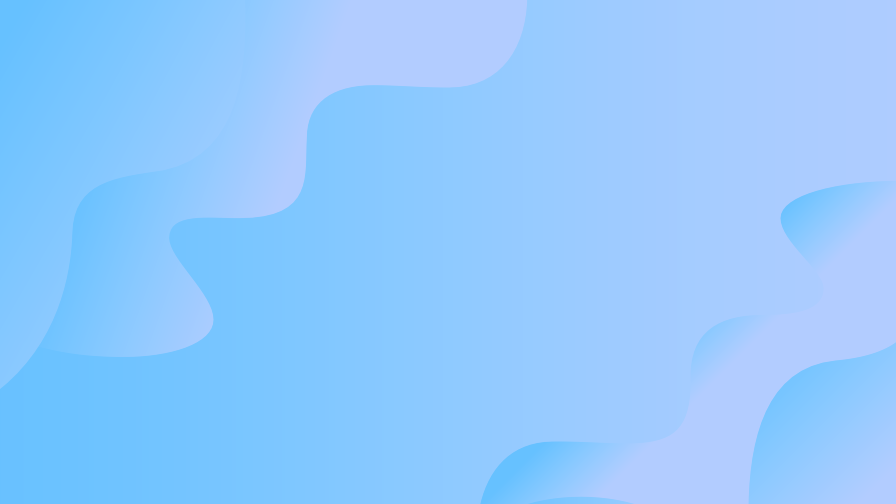
Reproduce this background procedurally as a Shadertoy shader.

```glsl
// Sky blue to pale lilac, slightly greener midway
vec3 ramp(float t) {
    t = clamp(t, 0.0, 1.0);
    return mix(vec3(0.40, 0.755, 1.0), vec3(0.70, 0.80, 1.0), t)
         + vec3(0.0, 0.012 * sin(3.1416 * t), 0.0);
}

// Adds a cubic curve to an outline: x is the distance, y the inside sign
void addCurve(inout vec2 outline, vec2 p, vec2 a, vec2 b, vec2 c, vec2 d) {
    vec2 from = a;
    for (int i = 1; i <= 16; i++) {
        float t = float(i) / 16.0, u = 1.0 - t;
        vec2 to = u*u*u*a + 3.0*u*u*t*b + 3.0*u*t*t*c + t*t*t*d;
        vec2 edge = to - from, rel = p - from;
        float along = clamp(dot(rel, edge) / dot(edge, edge), 0.0, 1.0);
        outline.x = min(outline.x, length(rel - edge * along));
        // Flip the sign at each crossing of a ray going right
        if ((from.y > p.y) != (to.y > p.y) && rel.x < edge.x * rel.y / edge.y)
            outline.y = -outline.y;
        from = to;
    }
}

float coverage(vec2 outline) {
    float pixel = 4.32 / iResolution.y;
    return smoothstep(-0.6 * pixel, 0.6 * pixel, -outline.x * outline.y);
}

float outerLeft(vec2 p) {
    vec2 o = vec2(9.0, 1.0);
    addCurve(o, p, vec2(4.52, -0.05), vec2(4.52, 0.40), vec2(4.30, 0.75), vec2(3.85, 0.75));
    addCurve(o, p, vec2(3.85, 0.75), vec2(3.60, 0.75), vec2(3.40, 0.73), vec2(3.20, 0.73));
    addCurve(o, p, vec2(3.20, 0.73), vec2(2.85, 0.73), vec2(2.63, 0.88), vec2(2.63, 1.18));
    addCurve(o, p, vec2(2.63, 1.18), vec2(2.61, 1.50), vec2(2.70, 1.87), vec2(2.05, 1.87));
    addCurve(o, p, vec2(2.05, 1.87), vec2(1.78, 1.87), vec2(1.45, 1.82), vec2(1.45, 2.04));
    addCurve(o, p, vec2(1.45, 2.04), vec2(1.45, 2.22), vec2(1.83, 2.52), vec2(1.83, 2.74));
    addCurve(o, p, vec2(1.83, 2.74), vec2(1.83, 2.95), vec2(1.45, 3.06), vec2(1.06, 3.06));
    addCurve(o, p, vec2(1.06, 3.06), vec2(0.60, 3.06), vec2(0.30, 2.98), vec2(-0.03, 2.85));
    return coverage(o);
}

float innerLeft(vec2 p) {
    vec2 o = vec2(9.0, 1.0);
    addCurve(o, p, vec2(2.10, -0.05), vec2(2.12, 0.55), vec2(2.08, 1.32), vec2(1.40, 1.46));
    addCurve(o, p, vec2(1.40, 1.46), vec2(1.00, 1.52), vec2(0.63, 1.55), vec2(0.62, 2.00));
    addCurve(o, p, vec2(0.62, 2.00), vec2(0.61, 2.35), vec2(0.50, 2.95), vec2(-0.03, 3.36));
    return coverage(o);
}

float outerRight(vec2 q) {
    vec2 o = vec2(9.0, 1.0);
    addCurve(o, q, vec2(3.57, -0.03), vec2(3.50, 0.30), vec2(3.30, 0.53), vec2(2.95, 0.535));
    addCurve(o, q, vec2(2.95, 0.535), vec2(2.70, 0.54), vec2(2.45, 0.515), vec2(2.25, 0.52));
    addCurve(o, q, vec2(2.25, 0.52), vec2(1.90, 0.53), vec2(1.76, 0.65), vec2(1.76, 1.05));
    addCurve(o, q, vec2(1.76, 1.05), vec2(1.78, 1.45), vec2(1.55, 1.62), vec2(1.15, 1.62));
    addCurve(o, q, vec2(1.15, 1.62), vec2(0.85, 1.62), vec2(0.62, 1.66), vec2(0.62, 1.85));
    addCurve(o, q, vec2(0.62, 1.85), vec2(0.62, 2.00), vec2(0.99, 2.25), vec2(0.99, 2.45));
    addCurve(o, q, vec2(0.99, 2.45), vec2(0.99, 2.65), vec2(0.50, 2.77), vec2(-0.03, 2.77));
    return coverage(o);
}

float innerRight(vec2 q) {
    vec2 o = vec2(9.0, 1.0);
    addCurve(o, q, vec2(1.265, -0.05), vec2(1.26, 0.55), vec2(1.12, 1.17), vec2(0.52, 1.23));
    addCurve(o, q, vec2(0.52, 1.23), vec2(0.30, 1.25), vec2(0.10, 1.30), vec2(-0.03, 1.41));
    return coverage(o);
}

float lowArch(vec2 q) {
    vec2 o = vec2(9.0, 1.0);
    addCurve(o, q, vec2(3.30, -0.05), vec2(2.95, 0.10), vec2(2.45, 0.10), vec2(2.10, -0.05));
    return coverage(o);
}

void mainImage(out vec4 fragColor, in vec2 fragCoord) {
    // p runs from the top left corner, q from the bottom right
    vec2 p = vec2(fragCoord.x, iResolution.y - fragCoord.y) * 4.32 / iResolution.y;
    vec2 q = vec2(4.32 * iResolution.x / iResolution.y, 4.32) - p;
    float diagonal = 12.0 - q.x - q.y;

    vec3 color = ramp(0.94 * smoothstep(-1.0, 8.0, p.x));

    // Waves in the upper left corner
    color = mix(color, ramp((dot(p, vec2(0.94, 0.34)) - 1.15) / 1.7), outerLeft(p));
    color = mix(color, ramp((dot(p, vec2(0.87, 0.50)) - 0.2) / 3.0), 0.92 * innerLeft(p));

    // Waves in the lower right corner
    color = mix(color, ramp((diagonal - 8.45) / 0.95), outerRight(q));
    color = mix(color, ramp((diagonal - 9.6) / 2.1), innerRight(q));
    color = mix(color, ramp((p.x - 4.3) / 1.8), lowArch(q));

    fragColor = vec4(color, 1.0);
}
```
